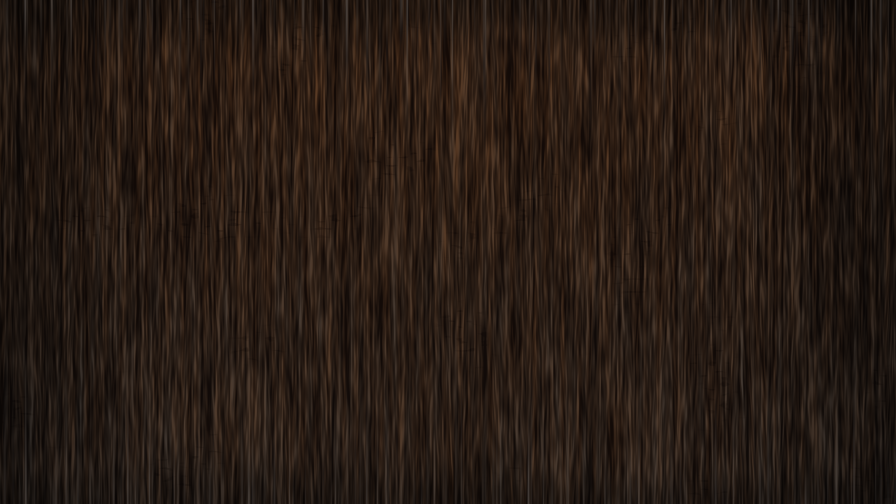
A WebGL 1 fragment shader for this texture:

```glsl
precision highp float;
// Dark stained wood with very fine, broken vertical grain, shaded at the borders.
// Layers of stretched gradient noise make short and long fibres; thin pale
// streaks run in from the top and bottom edges, faint checks cross the grain.

uniform vec2 u_resolution;

#define SHORT_GRAIN vec2(238.0, 21.0)
#define FINE_GRAIN vec2(186.0, 7.5)
#define LONG_GRAIN vec2(118.0, 2.6)
#define BROAD_GRAIN vec2(29.0, 1.1)
#define CONTRAST 0.98
#define WAVINESS 0.0016
#define STAGGER 0.07
#define VIGNETTE 0.34
#define EDGE_DEPTH 0.12
#define STREAK_WIDTH 0.0021
#define STREAK_STRENGTH 0.62
#define CHECK_STRENGTH 0.14

const vec3 DARK_PORE = vec3(0.066, 0.038, 0.027);
const vec3 BROWN_WOOD = vec3(0.155, 0.106, 0.075);
const vec3 LIGHT_FIBRE = vec3(0.290, 0.217, 0.165);
const vec3 PALE_STREAK = vec3(0.37, 0.34, 0.32);

float hash(vec2 p) {
  vec3 q = fract(vec3(p.xyx) * 0.1031);
  q += dot(q, q.yzx + 33.33);
  return fract((q.x + q.y) * q.z);
}

vec2 gradient(vec2 cell) {
  float angle = 6.28318 * hash(cell);
  return vec2(cos(angle), sin(angle));
}

float gradientNoise(vec2 p) {
  vec2 i = floor(p);
  vec2 f = p - i;
  vec2 s = f * f * f * (f * (f * 6.0 - 15.0) + 10.0);
  vec2 e = vec2(1.0, 0.0);
  float low = mix(dot(gradient(i), f), dot(gradient(i + e), f - e), s.x);
  float high = mix(dot(gradient(i + e.yx), f - e.yx),
                   dot(gradient(i + 1.0), f - 1.0), s.x);
  return mix(low, high, s.y);
}

// Fibre tone around zero, summed from short thin to long wide grain.
float grain(vec2 p) {
  return 0.46 * gradientNoise(p * SHORT_GRAIN + 17.3)
       + 0.54 * gradientNoise(p * FINE_GRAIN + 71.7)
       + 0.40 * gradientNoise(p * LONG_GRAIN + 133.2)
       + 0.20 * gradientNoise(p * BROAD_GRAIN + 191.6);
}

// One jittered pale line per column, fading away from the nearest edge.
float edgeStreaks(float x, float edge, float side, float spacing) {
  float column = floor(x / spacing);
  vec2 key = vec2(column, 40.0 * side + spacing * 500.0);
  float centre = mix(0.2, 0.8, hash(key));
  float width = STREAK_WIDTH * mix(0.7, 1.2, hash(key + 9.0));
  float reach = mix(0.08, 0.38, hash(key + 23.0));
  float offset = (x / spacing - column - centre) * spacing / width;
  float brightness = mix(0.3, 1.0, hash(key + 57.0));
  return brightness * exp(-offset * offset) * (1.0 - smoothstep(0.0, reach, edge));
}

void main() {
  vec2 uv = gl_FragCoord.xy / u_resolution;
  vec2 p = gl_FragCoord.xy / u_resolution.y;
  float edge = min(uv.y, 1.0 - uv.y);
  float side = step(0.5, uv.y);
  float sideways = abs(uv.x * 2.0 - 1.0);

  // Slightly wavy fibres whose ends are staggered from column to column
  vec2 q = p;
  q.x += WAVINESS * gradientNoise(p * vec2(28.0, 13.0));
  q.y += STAGGER * gradientNoise(vec2(p.x * 61.0, 0.5))
       + 3.0 * STAGGER * gradientNoise(vec2(p.x * 13.0, 7.5));
  float tone = 0.5 + CONTRAST * (1.0 + 0.15 * sideways) * grain(q);

  // Sparse short checks across the grain
  float patches = smoothstep(0.15, 0.45, gradientNoise(p * vec2(6.0, 8.0) + 31.0));
  float checks = smoothstep(0.2, 0.5, gradientNoise(p * vec2(40.0, 120.0) + 5.0));
  tone -= CHECK_STRENGTH * patches * checks;

  // Stain: dark pores through brown to light fibres
  vec3 color = mix(DARK_PORE, BROWN_WOOD, smoothstep(0.02, 0.57, tone));
  color = mix(color, LIGHT_FIBRE, smoothstep(0.46, 1.04, tone));

  // Rusty upper part, greyer lower part and sides
  float warmth = smoothstep(0.1, 0.9, uv.y) - 0.55 * sideways * sideways;
  warmth += 1.6 * gradientNoise(q * vec2(90.0, 4.0) + 211.0);
  color *= 1.0 + 0.1 * (warmth - 0.25) * vec3(1.0, 0.0, -1.3);

  // Border shading with an uneven depth along the top and bottom
  float depth = EDGE_DEPTH * (1.0 + 0.9 * gradientNoise(vec2(p.x * 7.0, side * 13.0 + 0.4)));
  float border = 1.0 - smoothstep(0.0, depth, edge);
  float shade = 1.0 - VIGNETTE * smoothstep(0.55, 1.05, sideways);
  color *= shade * (1.0 - VIGNETTE * border) * 1.05;

  // Pale streaks entering from the edges
  float streaks = edgeStreaks(p.x, edge, side, 0.092)
                + 0.65 * edgeStreaks(p.x, edge, side, 0.041)
                + 0.4 * edgeStreaks(p.x, edge, side, 0.019);
  color = mix(color, PALE_STREAK, STREAK_STRENGTH * min(streaks, 1.0));

  gl_FragColor = vec4(color, 1.0);
}
```
